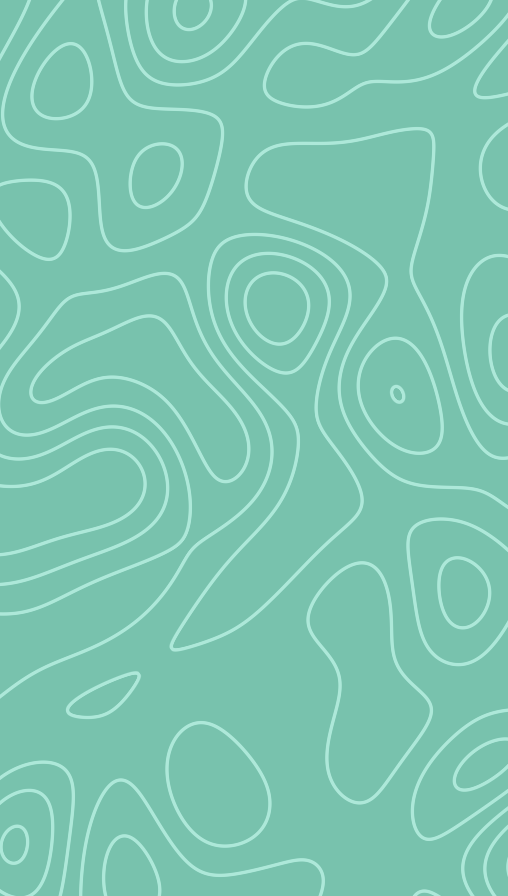
Reproduce this pattern procedurally as a Shadertoy shader.

```glsl
// Winding pale mint contour lines on a flat sea-green ground.
// A smooth field of layered sines, gently warped, is cut at evenly spaced
// levels; dividing by the slope gives each line a constant width.

const vec3 GROUND = vec3(0.47, 0.76, 0.68);
const vec3 LINE = vec3(0.68, 0.91, 0.85);
const float LINE_WIDTH = 0.0066;   // in canvas widths
const float GOLDEN_ANGLE = 2.39996;
const int WAVES = 10;

// Slow sideways sway that bends the fingers of the field
vec2 warp(vec2 p, float amount) {
    vec2 sway = sin(p.yx * vec2(5.1, 4.3) + vec2(0.7, 2.9));
    return p + amount * (sway + 0.5 * sin(p.yx * 8.7 + sway.yx * 1.4));
}

// Sum of plane waves in spread directions, scaled to unit deviation
float waveField(vec2 p, float lowFreq, float highFreq) {
    float sum = 0.0;
    for (int i = 0; i < WAVES; i++) {
        float n = float(i);
        float angle = n * GOLDEN_ANGLE + 0.4;
        float freq = mix(lowFreq, highFreq, fract(n * 0.618 + 0.2));
        float phase = n * n * 1.73 + 0.9;
        sum += sin(dot(p, vec2(cos(angle), sin(angle))) * freq + phase);
    }
    return sum * sqrt(2.0 / float(WAVES));
}

float terrain(vec2 p) {
    return waveField(warp(p, 0.045), 9.0, 21.0);
}

// Slope of the terrain by central differences
vec2 slope(vec2 p, float stepSize) {
    vec2 e = vec2(stepSize, 0.0);
    return vec2(terrain(p + e.xy) - terrain(p - e.xy),
                terrain(p + e.yx) - terrain(p - e.yx)) / (2.0 * stepSize);
}

// Approximate distance to the nearest level line, in canvas widths
float contourDistance(vec2 p) {
    float offset = abs(fract(terrain(p)) - 0.5);
    return offset / max(length(slope(p, 0.002)), 0.5);
}

void mainImage(out vec4 fragColor, in vec2 fragCoord) {
    float pixel = 1.0 / iResolution.x;
    vec2 p = fragCoord * pixel;

    // Soft-edged stroke
    float edge = contourDistance(p) - 0.5 * LINE_WIDTH;
    float stroke = 1.0 - smoothstep(-0.6 * pixel, 0.6 * pixel, edge);

    fragColor = vec4(mix(GROUND, LINE, stroke), 1.0);
}
```
